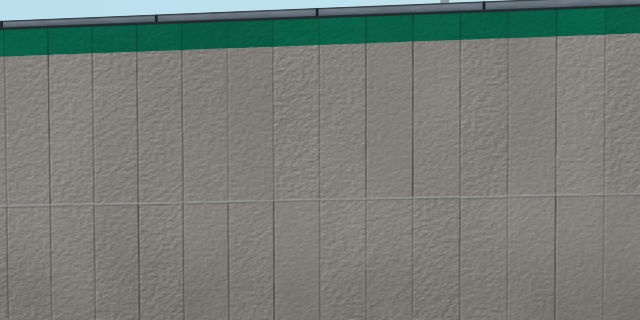
Write a WebGL 2 fragment shader that draws this texture.

```glsl
#version 300 es
precision highp float;
uniform vec2 u_resolution;
out vec4 fragColor;

float hash(vec2 p) {
    p = fract(p * vec2(0.1031, 0.1137));
    p += dot(p, p.yx + 33.33);
    return fract((p.x + p.y) * p.x * 17.17);
}

float noise(vec2 p) {
    vec2 cell = floor(p), f = fract(p);
    f = f * f * (3.0 - 2.0 * f);
    return mix(mix(hash(cell), hash(cell + vec2(1, 0)), f.x),
               mix(hash(cell + vec2(0, 1)), hash(cell + 1.0), f.x), f.y);
}

float fbm(vec2 p) {
    float sum = 0.0, gain = 0.5;
    for (int i = 0; i < 4; i++) {
        sum += gain * noise(p);
        p = p * 2.03 + 7.7;
        gain *= 0.5;
    }
    return sum;
}

// Coverage of the side where d is positive, and of a line around d = 0
float above(float d, float px) { return smoothstep(-0.6 * px, 0.6 * px, d); }
float line(float d, float halfWidth, float px) {
    return 1.0 - smoothstep(halfWidth - 0.5 * px, halfWidth + px, abs(d));
}

// Repeat index along x, where each step is slightly wider than the last
float widening(float x, float first, float stride, float growth) {
    float reach = max(stride * stride + 4.0 * growth * (x - first), 0.0);
    return (sqrt(reach) - stride) / (2.0 * growth);
}

// Relief of the rough stucco, lit from the upper left
float stucco(vec2 p) {
    vec2 q = p * vec2(85.0, 120.0);
    vec2 light = vec2(-0.35, 0.5);
    float coarse = noise(q) - noise(q + light);
    float fine = noise(q * 2.1) - noise(q * 2.1 + light);
    return coarse + 0.6 * fine;
}

void main() {
    float px = 1.0 / u_resolution.y;
    vec2 p = gl_FragCoord.xy * px;

    // Heights above the sloping edges
    float roof = p.y - 0.935 - 0.0403 * p.x;
    float bandTop = p.y - 0.908 - 0.0365 * p.x;
    float bandBottom = p.y - 0.823 - 0.0365 * p.x;
    float jointY = p.y - 0.357 - 0.0195 * p.x;

    // Upright panels, leaning a little toward the left edge
    float index = widening(p.x, mix(0.026, 0.011, p.y), mix(0.1346, 0.1364, p.y), 0.00064);
    float seamId = round(index);
    float panelId = floor(index);
    float row = step(0.0, jointY);
    float seam = (index - seamId) * (0.135 + 0.00128 * index);
    seam += 0.0012 * (noise(vec2(p.y * 14.0, seamId * 5.3)) - 0.5);
    float seamDepth = mix(0.25, 0.8, hash(vec2(seamId * 3.7 + 2.0, row * 9.0 + 4.0)));
    seamDepth *= 0.7 + 0.6 * noise(vec2(p.y * 22.0, seamId * 8.1));

    // Wall paint: panel tint, clouding, grime toward the ground
    float tint = hash(vec2(panelId * 5.1 + 11.0, row * 3.0 + 1.0)) - 0.5;
    float roughness = mix(0.05, 0.11, hash(vec2(panelId + 21.0, row + 6.0)));
    float relief = stucco(p) * roughness;
    vec3 wall = vec3(0.518, 0.504, 0.488);
    wall += 0.014 * tint + 0.05 * (fbm(p * vec2(5.0, 3.0)) - 0.47);
    wall -= 0.045 * smoothstep(0.35, 0.0, p.y) * (0.5 + fbm(p * 7.0));
    wall += relief + 0.018 * (noise(p * 240.0) - 0.5);

    // Green band under the roof
    vec3 green = vec3(0.035, 0.375, 0.275) * (1.0 + 0.08 * tint + 1.2 * relief);
    green += 0.025 * (fbm(p * vec2(12.0, 30.0)) - 0.47);
    float inBand = above(bandBottom + 0.0015 * (noise(p * 60.0) - 0.5), px);
    vec3 color = mix(wall, green, inBand);

    // Vertical seams with a pale right lip
    vec3 seamColor = mix(vec3(0.27, 0.28, 0.27), vec3(0.04, 0.25, 0.20), inBand);
    color += 0.03 * line(seam - 0.005, 0.0015, px) * (1.0 - inBand);
    color = mix(color, seamColor, line(seam, 0.0016, px) * min(seamDepth, 0.9));

    // Horizontal joint, stepped from panel to panel, shaded below
    float joint = jointY + 0.003 * (hash(vec2(panelId + 31.0, 8.0)) - 0.5);
    float jointWear = 0.5 + 0.5 * noise(vec2(p.x * 25.0, 3.0));
    color = mix(color, vec3(0.33, 0.34, 0.33), 0.5 * jointWear * line(joint + 0.005, 0.0016, px));
    color = mix(color, vec3(0.60, 0.62, 0.61), 0.85 * jointWear * line(joint, 0.0018, px));

    // Metal coping with dark edges and butt joints
    float sheet = widening(p.x, 0.005, 0.474, 0.0095);
    float sheetSeam = (sheet - round(sheet)) * (0.474 + 0.019 * sheet);
    vec3 coping = mix(vec3(0.33, 0.37, 0.41), vec3(0.43, 0.47, 0.51),
                      smoothstep(0.004, 0.022, bandTop));
    coping += 0.05 * (noise(p * vec2(30.0, 90.0)) - 0.5);
    coping = mix(coping, vec3(0.10, 0.13, 0.15), line(sheetSeam, 0.0035, px));
    coping = mix(coping, vec3(0.15, 0.19, 0.20), 0.75 * line(roof + 0.002, 0.0018, px));
    color = mix(color, coping, above(bandTop, px));
    color = mix(color, vec3(0.13, 0.18, 0.19), line(bandTop - 0.002, 0.0035, px));

    // Sky, with a small roof vent standing against it
    vec3 sky = vec3(0.74, 0.88, 0.93) + 0.02 * (p.x - 0.8) * vec3(0.5, 0.2, 0.1);
    float vent = line(p.x - 1.39, 0.013, px) * above(0.012 - roof, px);
    sky = mix(sky, vec3(0.50, 0.54, 0.55), 0.8 * vent);
    color = mix(color, sky, above(roof, px));

    fragColor = vec4(clamp(color, 0.0, 1.0), 1.0);
}
```
